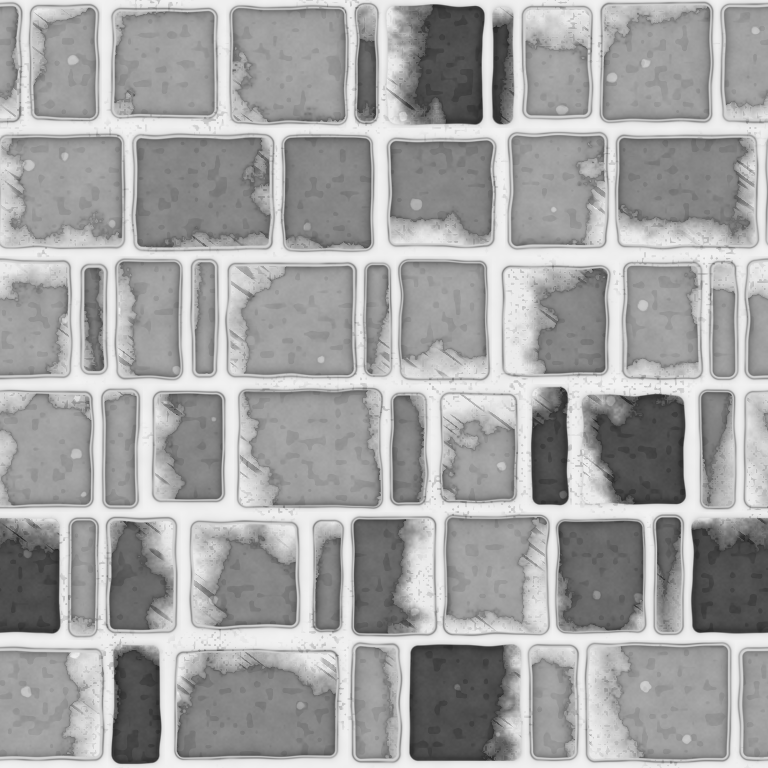
Reproduce this texture procedurally as a three.js fragment shader.

```glsl
// Worn grey bricks of uneven width in six rows, set in pale speckled mortar.
varying vec2 vUv;

float hash(vec2 p) {
  return fract(sin(dot(p, vec2(127.1, 311.7))) * 43758.5453);
}

float noise(vec2 p) {
  vec2 i = floor(p), f = fract(p);
  f = f * f * (3.0 - 2.0 * f);
  return mix(mix(hash(i), hash(i + vec2(1.0, 0.0)), f.x),
             mix(hash(i + vec2(0.0, 1.0)), hash(i + 1.0), f.x), f.y);
}

float fbm(vec2 p) {
  float sum = 0.0, gain = 0.53;
  for (int i = 0; i < 4; i++) {
    sum += gain * noise(p);
    p = p * 2.1 + 7.3;
    gain *= 0.5;
  }
  return sum;
}

float roundedBox(vec2 p, vec2 halfSize, float radius) {
  vec2 q = abs(p) - halfSize + radius;
  return length(max(q, 0.0)) + min(max(q.x, q.y), 0.0) - radius;
}

// Relative brick width: slim bricks sit between broad ones
float brickWeight(float i, float row, float count) {
  bool slim = count > 6.0 && mod(i, 2.0) > 0.5 && hash(vec2(i, row + 20.0)) < 0.85;
  return slim ? 0.36 : mix(0.7, 1.5, hash(vec2(i + 5.0, row)));
}

// Depth inside the worn zones of a brick, positive where worn
float wearDepth(vec2 p, vec2 halfSize, vec2 key) {
  float depth = -1.0;
  for (int k = 0; k < 2; k++) {
    vec2 seed = key + float(k) * 17.0;
    float side = floor(hash(seed + 2.4) * 4.0) * 1.5708;
    vec2 dir = vec2(cos(side), sin(side));
    float extent = min(dot(halfSize, abs(dir)), 0.055);
    float reach = extent * mix(0.1, 1.0, hash(seed + 4.1)) * (1.0 - 0.4 * float(k));
    reach += (hash(seed + 6.7) - 0.5) * 0.6 * dot(p, vec2(-dir.y, dir.x));
    reach += extent * 1.3 * (fbm(p * 26.0 + seed * 3.7) - 0.5);
    depth = max(depth, reach - dot(halfSize, abs(dir)) + dot(p, dir));
  }
  return depth;
}

void main() {
  // Find the brick under this point
  float row = floor(vUv.y * 6.0);
  float count = row == 0.0 ? 7.0 : row == 3.0 ? 10.0 : row == 4.0 ? 6.0 : 9.0;
  float total = 0.0;
  for (int i = 0; i < 10; i++) {
    if (float(i) < count) total += brickWeight(float(i), row, count);
  }
  float x = fract(vUv.x + hash(vec2(row, 3.0)));
  float left = 0.0, width = 0.0, id = 0.0;
  for (int i = 0; i < 10; i++) {
    id = float(i);
    width = brickWeight(id, row, count) / total;
    if (x < left + width || id + 1.0 >= count) break;
    left += width;
  }
  vec2 key = vec2(id + 1.0, row + 1.0);

  // Outline with uneven size and slightly wavy sides
  vec2 p = vec2(x - left - 0.5 * width, vUv.y - (row + 0.5) / 6.0);
  float inset = hash(key + 8.2);
  vec2 halfSize = vec2(0.5 * width, 1.0 / 12.0) - 0.0062;
  halfSize -= vec2(0.007 * step(0.85, inset) * step(0.1, width), 0.008 * inset * inset);
  p.y += (hash(key + 9.5) - 0.5) * 0.004;
  float d = roundedBox(p, halfSize, 0.011) + 0.004 * (noise(p * 32.0 + key * 5.0) - 0.5);
  float grain = noise(p * 330.0 + key * 31.0);

  // Mortar with faint grey stains and specks
  float stain = smoothstep(0.5, 0.75, fbm(vUv * 14.0));
  float mortar = 0.955 - 0.03 * fbm(vUv * 40.0);
  mortar -= 0.16 * stain * smoothstep(0.6, 0.85, noise(vUv * 300.0));
  mortar -= 0.12 * exp(-max(d, 0.0) / 0.003);

  // Brick face: flat tone, mottling and a darker rim
  float pick = hash(key + 1.3);
  float tone = pick < 0.44 ? 0.635 : pick < 0.66 ? 0.53 : pick < 0.87 ? 0.42 : 0.31;
  float face = tone + 0.07 * (fbm(p * 55.0 + key) - 0.5) + 0.02 * (grain - 0.5);
  face -= 0.05 * smoothstep(0.68, 0.8, noise(p * 110.0 + key * 9.0));
  face *= 1.0 - 0.28 * exp(min(d + 0.004, 0.0) / 0.005);

  // Wear: dark ragged border fading to pale, with specks and scratches
  float depth = wearDepth(p, halfSize, key) + 0.006 * (grain - 0.5);
  float worn = smoothstep(-0.001, 0.002, depth);
  float pale = mix(tone + 0.1, 0.92, smoothstep(0.0, 0.042, depth));
  pale -= 0.17 * smoothstep(0.62, 0.85, grain) * noise(p * 45.0 + key);
  vec2 along = mat2(0.8, 0.6, -0.6, 0.8) * p;
  float scratch = smoothstep(0.74, 0.86, noise(along * vec2(22.0, 240.0) + key * 4.0));
  pale -= 0.2 * scratch * smoothstep(0.45, 0.6, noise(p * 18.0 + key * 2.0));
  face = mix(face, pale, worn);
  face *= 1.0 - 0.24 * exp(-abs(depth) / 0.004);

  // Scattered pale pebbles
  vec2 cell = floor(vUv * 16.0);
  vec2 centre = 0.25 + 0.5 * vec2(hash(cell + 40.0), hash(cell + 60.0));
  float radius = mix(0.003, 0.0075, hash(cell + 80.0));
  float pebble = length(fract(vUv * 16.0) - centre) / 16.0 - radius;
  pebble += 0.003 * (noise(vUv * 190.0) - 0.5);
  float present = step(hash(cell + 12.0), 0.24);
  face += present * 0.15 * (1.0 - smoothstep(-0.001, 0.0015, pebble));
  face -= present * 0.06 * exp(-abs(pebble) / 0.0012);

  // Pale lip around the face, closed by a thin grey outline
  float lip = step(0.4, tone) * mix(0.002, 0.0045, hash(key + 3.9));
  float shade = mix(mortar, face, 1.0 - smoothstep(-0.0012, 0.0012, d + lip));
  float outline = exp(-pow(d / 0.0013, 2.0)) * mix(0.12, 0.3, noise(p * 60.0 + key));
  shade -= outline * step(0.4, tone);

  gl_FragColor = vec4(vec3(clamp(shade, 0.0, 1.0)), 1.0);
}
```
